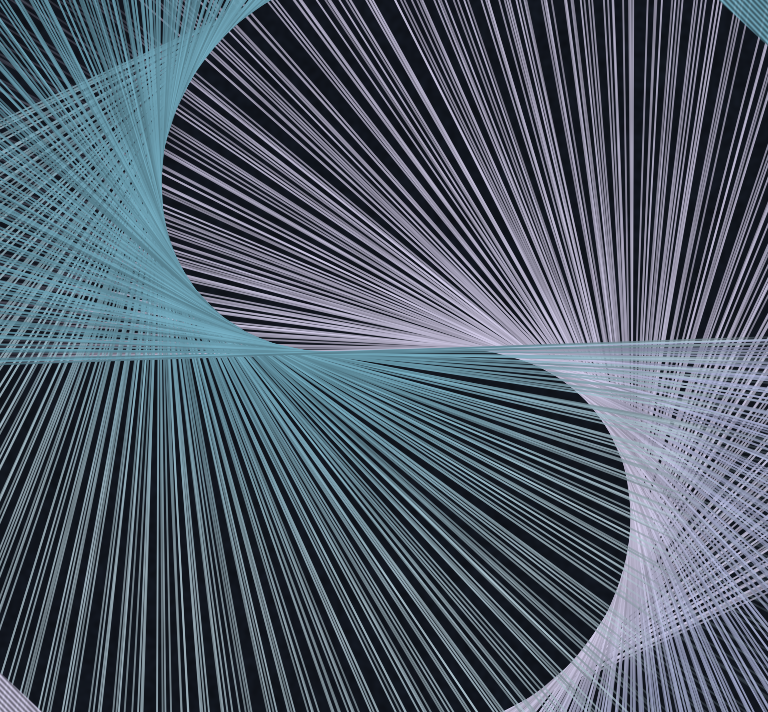
Write a Shadertoy shader that draws this background.

```glsl
const float DEG = 0.01745329;
const int BUNDLES = 66;
const int STRANDS = 4;
const float BUNDLE_STEP = 2.4 * DEG;
const float FIRST_ANGLE = -65.0 * DEG;

const vec3 FELT = vec3(0.065, 0.081, 0.112);
const vec3 LAVENDER = vec3(0.83, 0.81, 0.92);
const vec3 PERIWINKLE = vec3(0.67, 0.70, 0.84);
const vec3 CYAN = vec3(0.46, 0.68, 0.76);
const vec3 PALE = vec3(0.75, 0.79, 0.82);

float hash(vec2 p) {
    vec3 q = fract(vec3(p.xyx) * 0.1031);
    q += dot(q, q.yzx + 33.33);
    return fract((q.x + q.y) * q.z);
}

vec2 gradient(vec2 cell) {
    float a = 6.2832 * hash(cell);
    return vec2(cos(a), sin(a));
}

float gradientNoise(vec2 p) {
    vec2 i = floor(p), f = fract(p);
    vec2 u = f * f * (3.0 - 2.0 * f);
    vec2 e = vec2(0.0, 1.0);
    float low = mix(dot(gradient(i), f), dot(gradient(i + e.yx), f - e.yx), u.x);
    float high = mix(dot(gradient(i + e.xy), f - e.xy), dot(gradient(i + e.yy), f - e.yy), u.x);
    return mix(low, high, u.y);
}

float stroke(float d, float halfWidth, float px) {
    return 1.0 - smoothstep(halfWidth - 0.6 * px, halfWidth + 0.6 * px, abs(d));
}

// Support distance of the curved envelope and its derivative by angle
vec2 envelope(float a) {
    float c = cos(a), s = sin(a);
    return vec2(0.27 + 0.062 * c - 0.267 * s + 0.017 * sin(2.0 * a),
                -0.062 * s - 0.267 * c + 0.034 * cos(2.0 * a));
}

// Bundles of straight threads, each tangent to the envelope
vec3 threadFan(vec3 base, vec2 p, vec3 nearColor, vec3 farColor, vec3 backColor, float seed, float px) {
    vec3 color = base;
    for (int i = 0; i < BUNDLES; i++) {
        float id = float(i);
        float angle = FIRST_ANGLE + BUNDLE_STEP * (id + 0.3 * hash(vec2(id, seed)));
        vec2 normal = vec2(cos(angle), sin(angle));
        vec2 support = envelope(angle);
        float d = dot(p, normal) - support.x;
        if (abs(d) > 0.04) continue;

        // Signed length along the thread from its tangent point
        float along = dot(p, vec2(-normal.y, normal.x)) - support.y;
        float fade = mix(1.0, 0.25, smoothstep(0.5, 0.64, along * normal.y));
        vec3 tint = mix(nearColor, farColor, smoothstep(0.1, 0.6, along));
        tint = mix(tint, backColor, smoothstep(0.05, 0.3, -along));

        for (int k = 0; k < STRANDS; k++) {
            float strand = float(k);
            vec2 key = vec2(id * 7.0 + strand, seed + 5.0);
            float spread = (strand + 0.5) / float(STRANDS) - 0.5;
            spread = BUNDLE_STEP * (0.64 * spread + 0.16 * (hash(key) - 0.5));
            float offset = 0.004 * (hash(key + 31.0) - 0.5);
            float shade = 0.72 + 0.3 * hash(key + 57.0);
            float cover = stroke(d + spread * along + offset, 0.0013, px);
            color = mix(color, tint * shade, 0.82 * cover * fade);
        }
    }
    return color;
}

// Tightly wound threads across one corner
vec3 cornerBand(vec3 base, vec2 p, float edge, vec3 tint, float px) {
    float depth = dot(p, vec2(0.68, 0.73)) - edge;
    float twist = depth + 0.04 * (p.x - p.y);
    float grain = 0.78 + 0.22 * sin(twist * 1100.0);
    return mix(base, tint * grain, 0.9 * smoothstep(-px, px, depth));
}

void mainImage(out vec4 fragColor, in vec2 fragCoord) {
    float px = 1.0 / iResolution.y;
    vec2 p = (fragCoord - 0.5 * iResolution.xy) * px + vec2(-0.017, -0.007);

    // Felt backing
    float fuzz = gradientNoise(p * 95.0) + 0.6 * gradientNoise(p * 24.0);
    vec3 color = FELT * (1.0 + 0.28 * fuzz);

    // Two fans related by a half turn
    color = threadFan(color, p, LAVENDER, LAVENDER * 0.96, PERIWINKLE, 3.0, px);
    color = threadFan(color, -p, CYAN, mix(CYAN, PALE, 0.75), CYAN * 0.94, 19.0, px);

    // Outer windings
    color = cornerBand(color, p, 0.668, CYAN, px);
    color = cornerBand(color, -p, 0.708, LAVENDER, px);

    // Uneven sheen
    color *= 1.0 + 0.1 * gradientNoise(p * 14.0 + 8.0);
    fragColor = vec4(clamp(color, 0.0, 1.0), 1.0);
}
```
